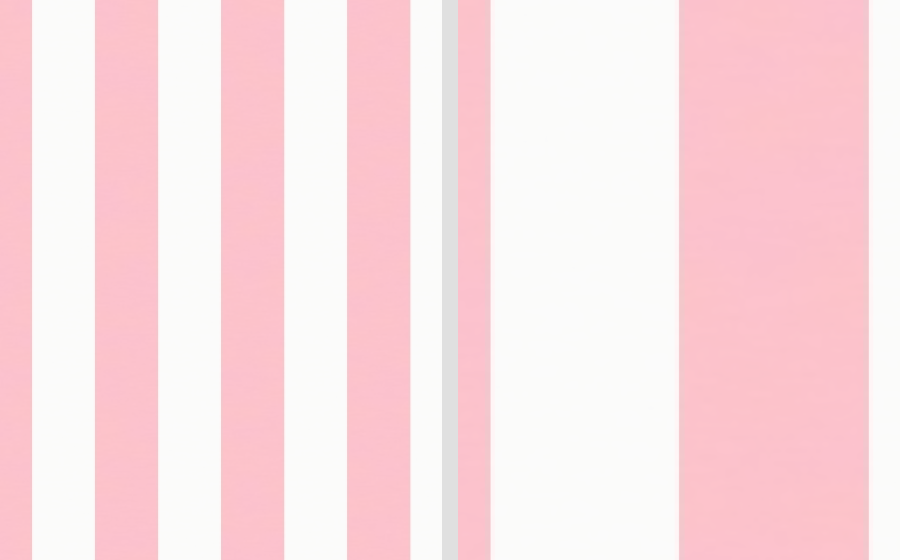
Left, the full canvas; right, a detail of the centre.
Write a Shadertoy shader that draws this pattern.

```glsl
// Vertical pink and white stripes on softly mottled, finely woven cloth.

const float PERIOD = 0.2853;        // stripe spacing, in canvas widths
const float HALF_STRIPE = 0.0716;   // half the width of a pink stripe
const float FIRST_CENTRE = 0.0010;  // centre of the leftmost stripe
const float FRINGE = 0.0025;        // width unit of the soft stripe edge

const vec3 PINK = vec3(0.988, 0.761, 0.798);
const vec3 WHITE = vec3(0.984, 0.984, 0.982);
const vec3 RIM = vec3(0.952, 0.780, 0.802);
const vec3 HALO = vec3(0.998, 0.962, 0.964);

float hash(vec2 p) {
    vec3 q = fract(p.xyx * 0.1031);
    q += dot(q, q.yzx + 33.33);
    return fract((q.x + q.y) * q.z);
}

// Smooth value noise in -1..1
float noise(vec2 p) {
    vec2 cell = floor(p), f = fract(p);
    f = f * f * (3.0 - 2.0 * f);
    float low = mix(hash(cell), hash(cell + vec2(1.0, 0.0)), f.x);
    float high = mix(hash(cell + vec2(0.0, 1.0)), hash(cell + 1.0), f.x);
    return 2.0 * mix(low, high, f.y) - 1.0;
}

// Signed distance to the nearest stripe, negative inside
float stripeDistance(float x, float centre, float period, float halfWidth) {
    float offset = mod(x - centre + 0.5 * period, period) - 0.5 * period;
    return abs(offset) - halfWidth;
}

// Smoothed step centred on a given distance
float edge(float d, float centre, float softness) {
    return smoothstep(-softness, softness, d - centre);
}

// Pink through a greyed rim and a pale halo to white
vec3 stripeColour(float d, float softness) {
    vec3 colour = mix(PINK, RIM, edge(d, -1.7 * FRINGE, softness));
    colour = mix(colour, HALO, edge(d, 0.0, softness));
    return mix(colour, WHITE, edge(d, 1.3 * FRINGE, softness));
}

// Short horizontal threads with a fine grain
float weave(vec2 p) {
    return 0.6 * noise(p * vec2(50.0, 210.0)) + 0.4 * noise(p * 190.0 + 17.0);
}

void mainImage(out vec4 fragColor, in vec2 fragCoord) {
    vec2 p = fragCoord / iResolution.x;
    float softness = max(0.25 * FRINGE, 0.6 / iResolution.x);

    // Stripes
    float d = stripeDistance(p.x, FIRST_CENTRE, PERIOD, HALF_STRIPE);
    vec3 colour = stripeColour(d, softness);

    // Faint cloth texture and warm to cool mottling, stronger in the dye
    float dye = 1.0 - edge(d, 0.0, softness);
    float mottle = noise(p * vec2(16.0, 24.0) + 5.0);
    colour += mix(0.002, 0.005, dye) * weave(p);
    colour += dye * mottle * vec3(-0.002, -0.003, 0.010);

    fragColor = vec4(clamp(colour, 0.0, 1.0), 1.0);
}
```
